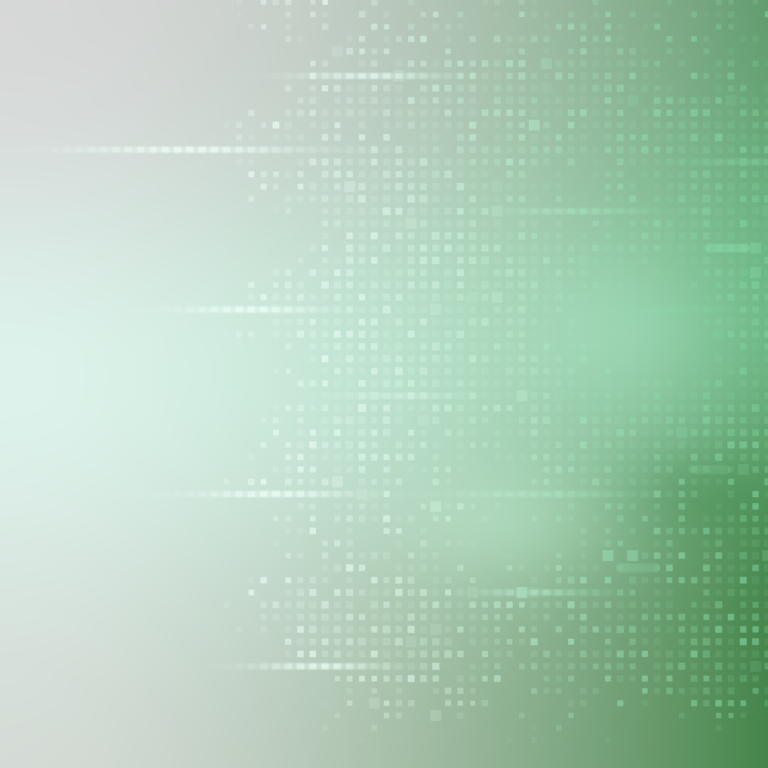
This background is drawn by a WebGL 1 fragment shader. Its source:

```glsl
precision highp float;
uniform vec2 u_resolution;

const float CELLS = 62.44;

float hash(vec2 p) {
  return fract(sin(dot(p, vec2(127.1, 311.7))) * 43758.5453);
}

float noise(vec2 p) {
  vec2 i = floor(p), f = fract(p);
  f = f * f * (3.0 - 2.0 * f);
  return mix(mix(hash(i), hash(i + vec2(1.0, 0.0)), f.x),
             mix(hash(i + vec2(0.0, 1.0)), hash(i + 1.0), f.x), f.y);
}

// Soft elliptical spot
float blob(vec2 p, vec2 center, vec2 radius) {
  vec2 d = (p - center) / radius;
  return exp(-dot(d, d));
}

// Grey corners, mint glow across the middle, deep green on the right
vec3 backdrop(vec2 p) {
  float x = pow(p.x, 2.0);
  vec3 top = mix(vec3(0.84, 0.84, 0.84), vec3(0.38, 0.60, 0.42), x);
  vec3 middle = mix(vec3(0.865, 0.95, 0.92), vec3(0.43, 0.72, 0.52), pow(p.x, 1.8));
  vec3 bottom = mix(vec3(0.83, 0.85, 0.83), vec3(0.27, 0.52, 0.29), pow(p.x, 1.7));
  float rise = p.y - mix(0.51, 0.60, x);
  float spread = rise > 0.0 ? 0.27 : mix(0.33, 0.22, x);
  float glow = exp(-rise * rise / (spread * spread));
  vec3 color = mix(mix(bottom, top, smoothstep(0.2, 0.8, p.y)), middle, glow);
  color += vec3(0.06, 0.07, 0.07) * blob(p, vec2(0.68, 0.31), vec2(0.13, 0.08));
  color += vec3(0.04, 0.04, 0.05) * blob(p, vec2(0.83, 0.57), vec2(0.11, 0.10));
  color -= vec3(0.06, 0.04, 0.06) * blob(p, vec2(0.90, 0.36), vec2(0.09, 0.06));
  return color;
}

// How densely the grid is filled at a place
float coverage(vec2 p) {
  float start = 0.33 - 0.045 * cos(p.y * 31.4) + 0.06 * smoothstep(0.25, 0.1, p.y);
  float cover = smoothstep(start - 0.07, start + 0.12, p.x);
  cover *= smoothstep(0.0, 0.17, p.y) * (1.0 - 0.6 * smoothstep(0.85, 1.0, p.y));
  cover *= 1.0 - blob(p, vec2(0.83, 0.57), vec2(0.11, 0.09));
  cover *= 1.0 - blob(p, vec2(0.68, 0.30), vec2(0.13, 0.05));
  cover *= 1.0 - 0.7 * blob(p, vec2(0.63, 0.39), vec2(0.08, 0.04));
  return cover * (0.55 + 0.6 * noise(p * 11.0));
}

// Rounded squares of varied size and strength, one per cell
float dots(vec2 grid, float blur) {
  vec2 id = floor(grid);
  vec2 f = abs(fract(grid) - 0.5);
  float cover = coverage((id + 0.5) / CELLS);
  float pick = hash(id + 17.0);
  float size = mix(0.17, 0.32, hash(id + 5.0) * 0.4 + 0.6 * cover);
  size = mix(size, 0.44, step(0.97, pick));
  vec2 q = max(f - size + 0.08, 0.0);
  float shape = 1.0 - smoothstep(-blur, blur, length(q) - 0.08);
  float strength = 0.13 + 0.55 * pow(hash(id + 31.0), 2.0);
  return shape * strength * step(hash(id), cover * 1.15) * smoothstep(0.0, 0.35, cover);
}

// Glowing line along one grid row, brighter at each cell
float streak(vec2 grid, float row, float center, float reach) {
  float along = (grid.x / CELLS - center) / reach;
  float across = abs(grid.y - row - 0.5);
  float bead = 1.0 - smoothstep(0.22, 0.38, abs(fract(grid.x) - 0.5));
  float line = 1.0 - smoothstep(0.12, 0.38, across);
  return line * exp(-along * along) * (0.5 + 0.5 * bead);
}

// Solid bar with round ends
float pill(vec2 grid, float row, float center, float reach, float blur) {
  vec2 d = vec2(grid.x - center * CELLS, grid.y - row - 0.5);
  d.x = max(abs(d.x) - reach * CELLS, 0.0);
  return 1.0 - smoothstep(-blur, blur, length(d) - 0.36);
}

void main() {
  vec2 p = gl_FragCoord.xy / u_resolution;
  vec2 grid = p * CELLS + vec2(0.07, 0.23);
  float blur = max(0.07, 0.7 * CELLS / u_resolution.y);

  // Light streaks, from top to bottom
  float lines = 0.8 * streak(grid, 56.0, 0.49, 0.09);
  lines += 0.8 * streak(grid, 50.0, 0.25, 0.14);
  lines += 0.6 * streak(grid, 49.0, 0.97, 0.07);
  lines += 0.7 * streak(grid, 45.0, 0.76, 0.09);
  lines += 0.8 * streak(grid, 37.0, 0.33, 0.09);
  lines += 0.4 * streak(grid, 37.0, 0.89, 0.08);
  lines += 0.5 * streak(grid, 30.0, 0.53, 0.08);
  lines += 0.8 * streak(grid, 22.0, 0.36, 0.10);
  lines += 0.6 * streak(grid, 22.0, 0.71, 0.10);
  lines += 0.7 * streak(grid, 14.0, 0.70, 0.07);
  lines += 0.8 * streak(grid, 8.0, 0.42, 0.08);

  float bars = 0.6 * pill(grid, 42.0, 0.949, 0.023, blur);
  bars += 0.2 * pill(grid, 24.0, 0.925, 0.022, blur);
  bars += 0.25 * pill(grid, 16.0, 0.832, 0.023, blur);

  vec3 light = mix(vec3(0.93, 1.0, 0.97), vec3(0.50, 0.82, 0.62), smoothstep(0.35, 1.0, p.x));
  float lit = clamp(max(dots(grid, blur), lines) + bars, 0.0, 0.9);
  gl_FragColor = vec4(mix(backdrop(p), light, lit), 1.0);
}
```
